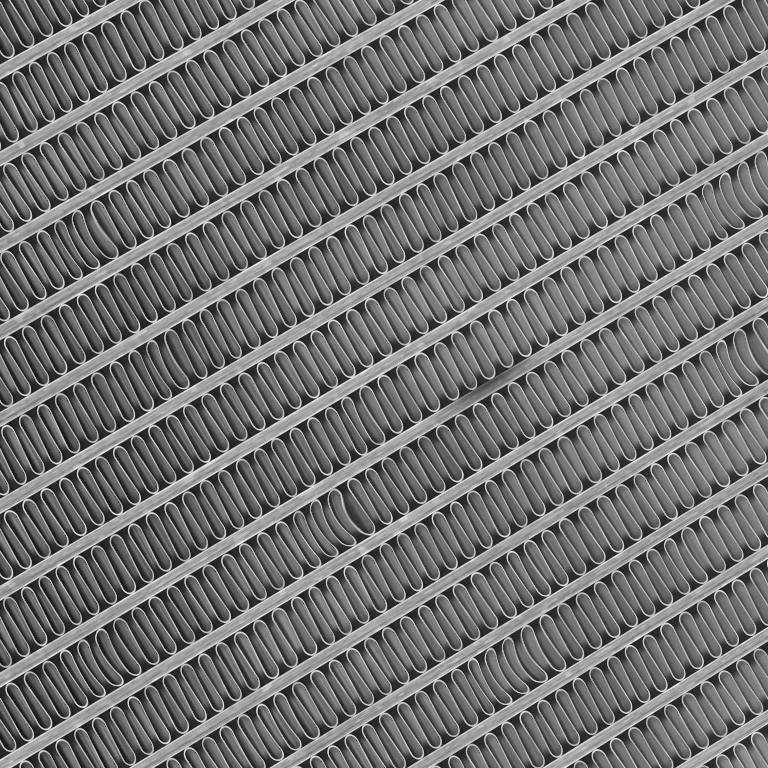
A WebGL 1 fragment shader for this texture:

```glsl
precision highp float;
uniform vec2 u_resolution;

float hash(vec2 p) {
  p = fract(p * vec2(0.1031, 0.1137));
  p += dot(p, p.yx + 33.33);
  return fract((p.x + p.y) * p.x * 7.31 + p.y * 91.7);
}

float noise(vec2 p) {
  vec2 i = floor(p), f = fract(p);
  f = f * f * (3.0 - 2.0 * f);
  return mix(mix(hash(i), hash(i + vec2(1, 0)), f.x),
             mix(hash(i + vec2(0, 1)), hash(i + vec2(1, 1)), f.x), f.y);
}

void main() {
  vec2 p = gl_FragCoord.xy / u_resolution;
  float px = 1.0 / min(u_resolution.x, u_resolution.y);

  // Slightly fanned rows: bars lie on whole values of rowPos
  float rowPos = ((p.y - 0.603 * p.x) / (1.0 - 0.05 * p.x) - 0.906) / 0.1131;
  float row = floor(rowPos) + 40.0;
  float along = dot(p, vec2(0.863, 0.505));
  float across = (fract(rowPos) - 0.5) * 0.0973;
  float reach = abs(across);

  // Serpentine fin: arches alternate between the two sides of a row
  float pitch = 0.0272;
  float dent = smoothstep(0.8, 0.95, noise(vec2(along * 11.0, row * 5.3)));
  float bend = noise(vec2(along * 9.0, row * 7.3)) * 0.25
             + noise(vec2(along * 40.0, row * 3.1)) * 0.07
             + dent * 0.35 * (1.0 - pow(reach / 0.04, 2.0));
  float phase = along / pitch + hash(vec2(row, 4.0)) + bend
              + across * (hash(vec2(row, 9.0)) - 0.5) * 3.0;
  float upper = step(0.0, across);
  float offset = abs(fract(phase + 0.5 * upper) - 0.5);
  float loopId = floor(phase + 0.5 * upper);
  float straight = 0.0262 + 0.0014 * hash(vec2(loopId, row + upper * 50.0));
  float radius = 0.25 + 0.05 * min(reach / straight, 1.0);
  float rise = max(reach - straight, 0.0) / (pitch * 1.45);
  float loopDist = (length(vec2(offset, rise)) - radius) * pitch;

  // Recessed faces, deeper in shadow toward the left
  float depth = clamp(1.1 - 1.05 * p.x - 0.2 * p.y, 0.0, 1.0);
  float channel = fract(2.0 * phase + 0.5);
  float inUpper = abs(upper - step(0.0, loopDist));
  float louver = noise(vec2(phase * 14.0, across * 16.0 + row * 5.0));
  float shade = mix(0.44, 0.37, depth) + 0.04 * inUpper;
  shade += (louver - 0.5) * mix(0.05, 0.2, depth);
  shade += 0.05 * smoothstep(0.3, 0.9, channel);
  shade *= 1.0 - mix(0.3, 0.72, depth) * (1.0 - smoothstep(0.12, mix(0.35, 0.6, depth), channel));
  shade *= 0.88 + 0.24 * noise(p * 5.0 + 9.0);

  // Dark pockets beside the arches and under their tips
  float pocket = smoothstep(0.016, 0.032, reach) * smoothstep(-0.001, 0.001, loopDist);
  float tip = smoothstep(0.023, 0.037, reach) * step(loopDist, 0.0);
  shade = mix(shade, 0.12, 0.85 * pocket + 0.35 * tip);

  // Bright thin edge of the fin
  float edgeTone = mix(0.62, 0.84, noise(vec2(phase * 2.0, across * 60.0 + row * 9.0)));
  edgeTone += 0.06 * smoothstep(0.022, 0.034, reach);
  float fin = 1.0 - smoothstep(0.0008 - 0.5 * px, 0.0008 + 0.6 * px, abs(loopDist));
  shade = mix(shade, edgeTone, fin);

  // Flat bars with brushed streaks, light rims and scuffs
  float bar = floor(rowPos + 0.5);
  float barPos = (rowPos - bar) * 0.0973;
  float streak = noise(vec2(along * 16.0, barPos * 800.0 + bar * 37.0 + 500.0));
  float scuff = noise(vec2(along * 140.0 + bar * 13.0 + 300.0, barPos * 400.0 + 40.0));
  float metal = 0.58 + 0.12 * streak + 0.10 * (scuff - 0.5);
  metal += 0.18 * smoothstep(0.0058, 0.0072, abs(barPos));
  metal -= 0.10 * exp(-pow((barPos + 0.003) / 0.0012, 2.0));
  metal += 0.10 * smoothstep(0.8, 0.92, noise(vec2(along * 60.0, bar * 5.7 + barPos * 200.0 + 200.0)));
  metal += 0.06 * (noise(p * 4.0 + 20.0) - 0.5);
  float stain = exp(-pow((along - 0.80) / 0.06, 2.0)) * (1.0 - step(0.5, abs(bar + 7.0)));
  metal *= 1.0 - stain * (0.2 + 0.35 * smoothstep(-0.004, 0.005, barPos));
  float barMask = 1.0 - smoothstep(0.0086 - 0.6 * px, 0.0086 + 0.6 * px, abs(barPos));
  shade = mix(shade, metal, barMask);

  // Fine grain and a faint warm tint in the shadows
  shade += 0.03 * (noise(p * 420.0) - 0.5);
  gl_FragColor = vec4(shade * vec3(1.0, 0.998, mix(0.975, 1.0, smoothstep(0.2, 0.6, shade))), 1.0);
}
```
